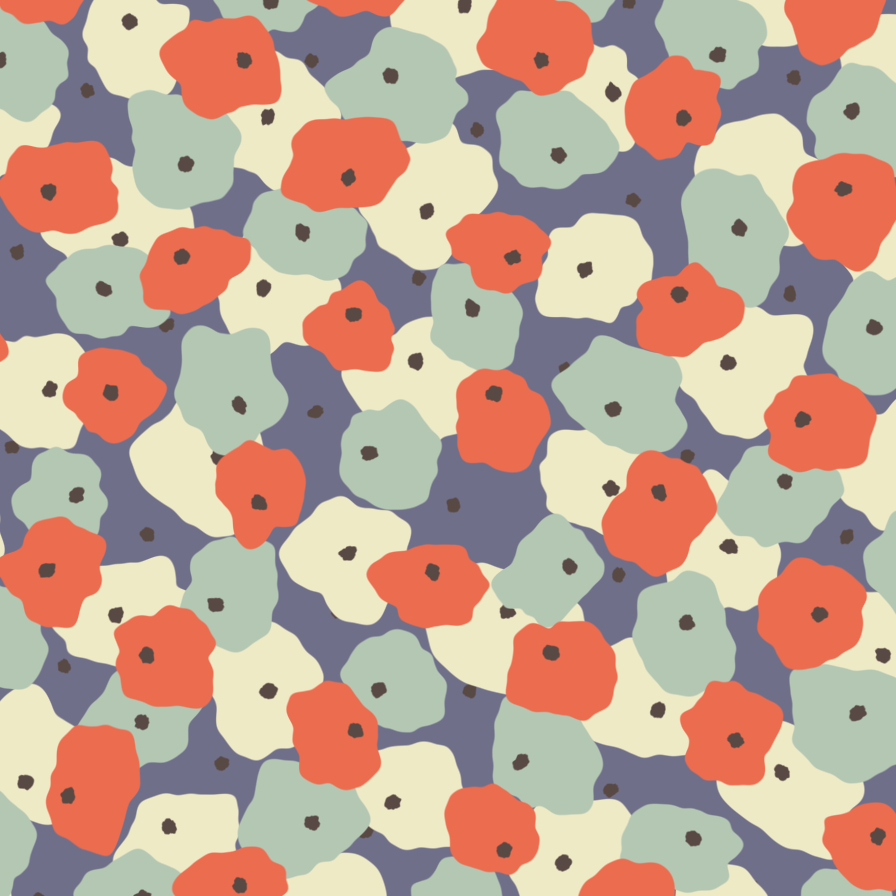
Reproduce this pattern procedurally as a three.js fragment shader.

```glsl
// Overlapping wobbly flower blobs with dark off-centre seeds.
// A tilted, jittered grid places four kinds of blob so that like kinds never
// touch; they are painted in layers, with outlines bent by gradient noise.

#define CELLS 10.3        // grid cells across the canvas
#define TILT 0.51         // grid rotation in radians
#define JITTER 0.42       // centre scatter, in cells
#define SIZE_SPREAD 0.24  // variation of blob radius
#define WOBBLE 0.40       // depth of the outline lobes
#define STRETCH 0.14      // strongest elongation
#define SEED_RADIUS 0.090 // dark seed radius, in cells
#define SEED_DRIFT 0.42   // seed offset from the blob centre
#define EDGE 0.013        // half width of the soft edge, in cells

varying vec2 vUv;

const vec3 SLATE = vec3(0.438, 0.437, 0.540);
const vec3 CREAM = vec3(0.938, 0.918, 0.778);
const vec3 SAGE  = vec3(0.702, 0.780, 0.702);
const vec3 CORAL = vec3(0.926, 0.424, 0.310);
const vec3 SEED  = vec3(0.350, 0.285, 0.265);

vec2 hash2(vec2 p) {
  vec3 h = fract(p.xyx * vec3(0.1031, 0.1030, 0.0973));
  h += dot(h, h.yzx + 33.33);
  return fract((h.xx + h.yz) * h.zy);
}

mat2 rotation(float a) {
  float c = cos(a), s = sin(a);
  return mat2(c, s, -s, c);
}

// Slope contribution of one lattice corner
float corner(vec2 cell, vec2 offset) {
  float a = 6.2832 * hash2(cell).x;
  return dot(vec2(cos(a), sin(a)), offset);
}

float gradientNoise(vec2 p) {
  vec2 i = floor(p), f = fract(p), o = vec2(1.0, 0.0);
  vec2 u = f * f * f * (f * (f * 6.0 - 15.0) + 10.0);
  return mix(mix(corner(i, f), corner(i + o.xy, f - o.xy), u.x),
             mix(corner(i + o.yx, f - o.yx), corner(i + o.xx, f - o.xx), u.x), u.y);
}

// Distance to a stretched disc whose radius varies around its rim
float blob(vec2 q, float radius, float wobble, vec2 key) {
  float s = 1.0 + STRETCH * key.y;
  q = rotation(6.2832 * key.x) * q * vec2(s, 1.0 / s);
  float len = max(length(q), 1e-4);
  vec2 dir = q / len;
  float n = gradientNoise(dir * 1.15 + key * 91.0)
          + 0.35 * gradientNoise(dir * 2.5 + key.yx * 57.0);
  return len - radius * (1.0 + wobble * n);
}

float cover(float d) {
  return 1.0 - smoothstep(-EDGE, EDGE, d);
}

// Rows alternate between two pairs of kinds, each row with a random phase
float kindOf(vec2 cell) {
  float phase = floor(2.0 * hash2(vec2(cell.y, 71.0)).x);
  return 2.0 * mod(cell.x + phase, 2.0) + mod(cell.y, 2.0);
}

void main() {
  vec2 p = rotation(TILT) * vUv * CELLS + vec2(20.0, 30.0);
  vec2 home = floor(p);
  vec3 color = SLATE;

  // Paint from the lowest kind to the highest
  for (int layer = 0; layer < 4; layer++) {
    float kind = float(layer);
    vec3 fill = SLATE;
    float radius = 0.45;
    if (layer == 1) { fill = CREAM; radius = 0.74; }
    if (layer == 2) { fill = SAGE;  radius = 0.63; }
    if (layer == 3) { fill = CORAL; radius = 0.58; }

    for (int y = -2; y <= 2; y++) {
      for (int x = -2; x <= 2; x++) {
        vec2 cell = home + vec2(float(x), float(y));
        if (abs(kindOf(cell) - kind) > 0.5) continue;
        vec2 key = hash2(cell + 13.0);
        vec2 q = p - cell - 0.5 - JITTER * (hash2(cell) - 0.5);
        if (dot(q, q) > 2.4) continue;

        float size = radius * (1.0 + SIZE_SPREAD * (hash2(cell + 47.0).x - 0.5));
        color = mix(color, fill, cover(blob(q, size, WOBBLE, key)));

        // Seed, a little smaller on the lowest kind
        vec2 drift = SEED_DRIFT * (hash2(cell + 83.0) - 0.5);
        float seedSize = SEED_RADIUS * (layer == 0 ? 0.9 : 1.0);
        color = mix(color, SEED, cover(blob(q - drift, seedSize, 0.35, key.yx)));
      }
    }
  }
  gl_FragColor = vec4(color, 1.0);
}
```
